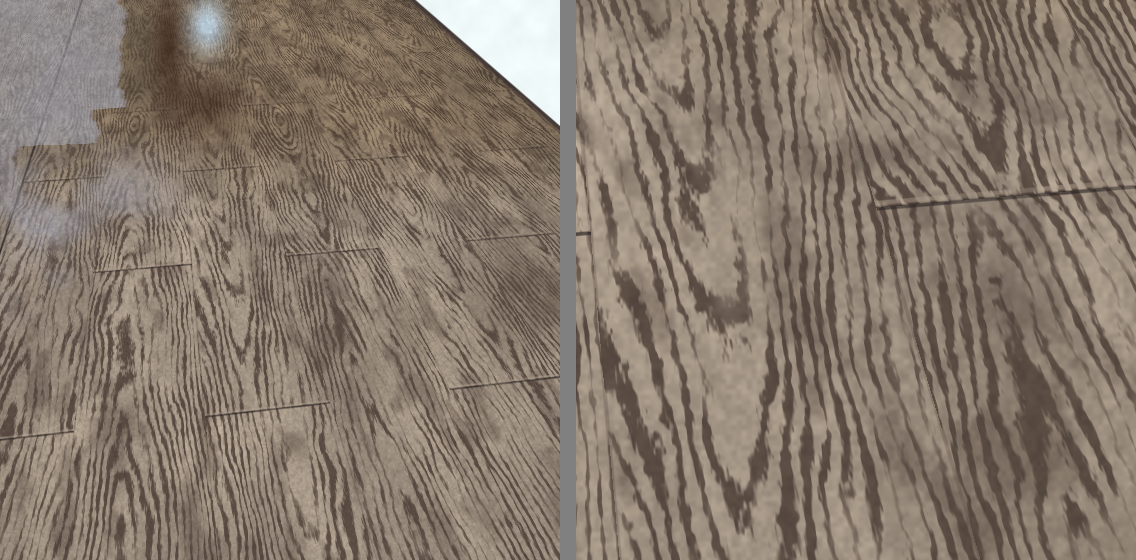
Left, the full canvas; right, a detail of the centre.
Give the GLSL for this texture, as a Shadertoy shader.

```glsl
const vec2 VANISHING_POINT = vec2(0.267, 1.371);
const float PLANK_WIDTH = 0.207;
const float PLANK_LENGTH = 0.58;
const float GRAIN_LINES = 18.0;

const vec3 PALE_WOOD = vec3(0.62, 0.565, 0.505);
const vec3 DARK_GRAIN = vec3(0.31, 0.255, 0.225);
const vec3 OLIVE_WET = vec3(0.52, 0.45, 0.365);
const vec3 RED_BROWN = vec3(0.22, 0.13, 0.09);
const vec3 GREY_GLARE = vec3(0.585, 0.58, 0.61);
const vec3 GROOVE = vec3(0.15, 0.125, 0.125);
const vec3 WALL = vec3(0.94, 0.98, 0.98);

float hash(vec2 p) {
    vec3 q = fract(vec3(p.xyx) * 0.1031);
    q += dot(q, q.yzx + 33.33);
    return fract((q.x + q.y) * q.z);
}

float noise(vec2 p) {
    vec2 cell = floor(p), f = fract(p);
    f = f * f * (3.0 - 2.0 * f);
    float low = mix(hash(cell), hash(cell + vec2(1, 0)), f.x);
    float high = mix(hash(cell + vec2(0, 1)), hash(cell + vec2(1, 1)), f.x);
    return mix(low, high, f.y);
}

float fbm(vec2 p) {
    float sum = 0.0, weight = 0.53;
    for (int i = 0; i < 4; i++) {
        sum += weight * noise(p);
        p = p * 2.03 + 17.0;
        weight *= 0.5;
    }
    return sum;
}

// Soft round spot, 1 at its centre
float blob(vec2 p, vec2 centre, vec2 radius) {
    vec2 q = (p - centre) / radius;
    return exp(-dot(q, q));
}

// Antialiased line around distance zero
float stroke(float dist, float halfWidth, float pixel) {
    return 1.0 - smoothstep(halfWidth - pixel, halfWidth + pixel, abs(dist));
}

// Worn, arched growth lines of one plank; local runs 0..1 on both axes
float grain(vec2 local, vec2 id, float linesPerPixel) {
    vec2 seed = 60.0 * vec2(hash(id), hash(id + 7.3));
    float heart = local.x - mix(0.25, 0.75, hash(id + 3.1));
    float arch = hash(id + 5.7) < 0.5 ? -4.5 : 4.5;
    float rings = GRAIN_LINES * sqrt(heart * heart + 0.006) + arch * local.y;
    rings += 3.2 * noise(local * vec2(3.0, 3.5) + seed);
    rings += 0.8 * noise(local * vec2(9.0, 14.0) + seed);
    rings += 0.22 * noise(local * vec2(35.0, 60.0) + seed);

    float wave = 2.0 * abs(fract(rings) - 0.5);
    float wear = fbm(local * vec2(5.0, 6.0) + seed);
    float breaks = noise(local * vec2(22.0, 22.0) + seed);
    float ragged = noise(local * vec2(120.0, 110.0) + seed);
    float width = 0.33 + 0.9 * (wear - 0.5) + 0.4 * (breaks - 0.5) + 0.45 * (ragged - 0.5);
    float soft = 0.13 + 1.1 * linesPerPixel;
    float lines = 1.0 - smoothstep(width - soft, width + soft, wave);
    float ink = smoothstep(0.2, 0.55, wear + 0.25 * (breaks - 0.5));
    return mix(lines * mix(0.35, 1.0, ink), 0.33, 0.5 * smoothstep(0.3, 0.8, linesPerPixel));
}

// Planks in running bond, with seams and butt joints
vec3 planks(vec2 floorPos, float depth, float pixel) {
    float column = floor(floorPos.x);
    float row = (floorPos.y - 0.888) / PLANK_LENGTH - 0.5 * (1.0 - mod(abs(column), 2.0));
    vec2 id = vec2(column, floor(row)) + 20.0;
    vec2 local = vec2(fract(floorPos.x), fract(row));
    float scale = PLANK_WIDTH * depth;

    float lines = grain(local, id, GRAIN_LINES * pixel / scale);
    float mottling = fbm(floorPos * vec2(3.0, 7.0));
    float smudge = smoothstep(0.52, 0.75, fbm(floorPos * vec2(6.0, 18.0) + 40.0));
    vec3 pale = PALE_WOOD * (0.83 + 0.34 * mottling);
    pale *= 0.96 + 0.08 * hash(id + 9.0);
    pale = mix(pale, DARK_GRAIN, 0.35 * smudge);
    vec3 color = mix(pale, DARK_GRAIN, lines * mix(0.65, 0.88, smoothstep(0.4, 0.9, depth)));

    float seam = (fract(floorPos.x + 0.5) - 0.5) * scale;
    float joint = (fract(row + 0.5) - 0.5) * PLANK_LENGTH * depth * depth;
    float jointWear = smoothstep(0.3, 0.9, depth) * (0.55 + 0.6 * noise(floorPos * vec2(9.0, 4.0)));
    color = mix(color, DARK_GRAIN, 0.3 * stroke(seam, 0.0012, pixel));
    color = mix(color, PALE_WOOD * 1.1, 0.6 * jointWear * stroke(joint - 0.0028, 0.0016 * depth, pixel));
    color = mix(color, GROOVE, 0.75 * jointWear * stroke(joint + 0.0005, 0.0013 * depth, pixel));
    return mix(color, GROOVE, 0.95 * stroke((floorPos.x + 1.0) * scale, 0.0016, pixel));
}

// Wet sealer, dry glare, reflections and scuffs
vec3 finish(vec3 color, vec2 p) {
    float down = 1.0 - p.y;
    float cloud = fbm(p * 9.0);
    float edge = 0.22 - 0.05 * smoothstep(0.190, 0.198, down) - 0.14 * smoothstep(0.255, 0.262, down);
    edge += 0.04 * (fbm(p * vec2(12.0, 35.0)) - 0.5);
    float dry = 1.0 - smoothstep(-0.006, 0.006, p.x - edge);
    float far = 1.0 - smoothstep(0.2, 0.42, down);
    float wet = (1.0 - dry) * far;

    color = mix(color, color * OLIVE_WET / PALE_WOOD * 1.05, 0.9 * wet);
    color = mix(color, GREY_GLARE, 0.75 * dry * far * (0.6 + 0.6 * cloud));
    float haze = blob(p, vec2(0.06, 0.59), vec2(0.10, 0.11)) + 0.7 * blob(p, vec2(0.22, 0.66), vec2(0.09, 0.07));
    color = mix(color, GREY_GLARE * 1.06, min(haze, 1.0) * smoothstep(0.33, 0.62, cloud) * 0.75);

    float pool = blob(p, vec2(0.27, 0.91), vec2(0.08, 0.13)) * (1.0 - dry);
    color = mix(color, OLIVE_WET * 0.6, 0.55 * pool);
    float reflection = blob(p, vec2(0.30, 0.91), vec2(0.028, 0.10)) + blob(p, vec2(0.37, 0.81), vec2(0.055, 0.05));
    color = mix(color, RED_BROWN, 0.65 * min(reflection, 1.0) * (0.5 + 0.7 * cloud));
    float shine = blob(p, vec2(0.37, 0.955), vec2(0.032, 0.045));
    color = mix(color, vec3(0.78, 0.88, 0.96), 0.85 * shine);

    float scuff = blob(p, vec2(0.66, 0.40), vec2(0.09, 0.08)) + blob(p, vec2(0.95, 0.48), vec2(0.10, 0.13));
    color = mix(color, vec3(0.37, 0.32, 0.27), 0.55 * scuff * smoothstep(0.25, 0.65, cloud));
    float speckle = noise(p * 330.0) + noise(p * vec2(210.0, 140.0)) - 1.0;
    return color * (1.0 + 0.11 * speckle);
}

void mainImage(out vec4 fragColor, in vec2 fragCoord) {
    vec2 p = fragCoord / iResolution.xy;
    float pixel = 1.0 / min(iResolution.x, iResolution.y);

    // Perspective: project the canvas onto the floor
    float depth = VANISHING_POINT.y - p.y;
    float side = p.x - VANISHING_POINT.x;
    vec2 floorPos = vec2(side / (PLANK_WIDTH * depth) + 0.57, (1.0 - 0.1 * side) / depth);
    vec3 color = finish(planks(floorPos, depth, pixel), p);

    // Wall in the corner with a dark foot line
    float wallDist = dot(p - vec2(0.742, 1.0), normalize(vec2(0.225, 0.258)));
    color *= 1.0 - 0.2 * exp(-abs(wallDist) * 22.0);
    color = mix(color, GROOVE * 1.6, 0.8 * smoothstep(-0.011, -0.004, wallDist));
    vec3 plaster = WALL * (0.96 + 0.07 * fbm(p * 25.0));
    color = mix(color, plaster, smoothstep(-pixel, pixel, wallDist));
    fragColor = vec4(clamp(color, 0.0, 1.0), 1.0);
}
```
